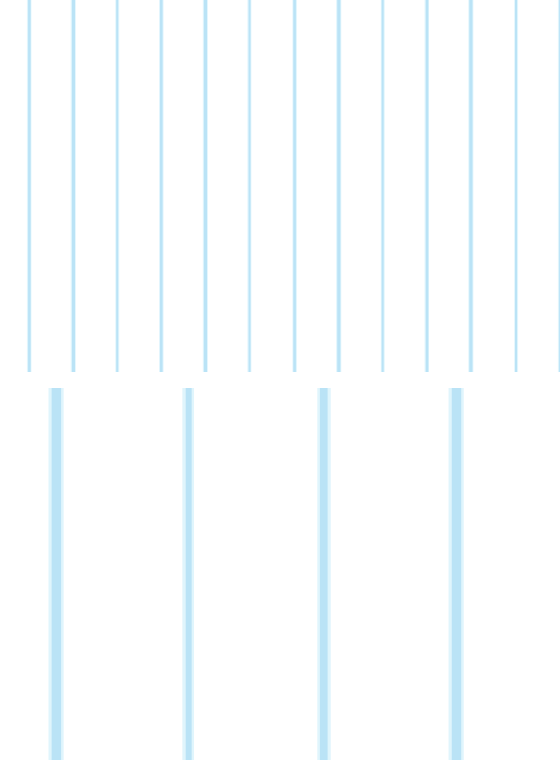
Top: the whole. Bottom: its middle third, enlarged.
Reproduce this pattern procedurally as a Shadertoy shader.

```glsl
// Lengths are fractions of the canvas width
const int   LINE_COUNT   = 13;
const float FIRST_LINE   = 0.0521;
const float PITCH        = 0.07865;
const float GAP_EXTRA    = 0.0022;   // added to every fifth gap
const float CORE_HALF    = 0.0023;
const float FRINGE_HALF  = 0.0040;
const float WIDTH_SWING  = 0.0006;
const float CORE_SHIFT   = 0.0010;
const float TAU          = 6.2831853;
const vec3  PAPER        = vec3(1.0);
const vec3  CORE_BLUE    = vec3(0.73, 0.89, 0.965);
const vec3  FRINGE_BLUE  = vec3(0.88, 0.96, 0.99);

float hash(float n) {
    return fract(sin(n * 127.1 + 3.7) * 43758.5453);
}

// Antialiased coverage of a vertical band
float band(float offset, float halfWidth, float pixel) {
    return clamp((halfWidth - abs(offset)) / pixel + 0.5, 0.0, 1.0);
}

// Line centre: even pitch with a wider gap after each group of five
float lineCentre(float index) {
    float wideGaps = max(0.0, floor((index - 1.0) / 5.0));
    return FIRST_LINE + PITCH * index + GAP_EXTRA * wideGaps;
}

void mainImage(out vec4 fragColor, in vec2 fragCoord) {
    float pixel = 1.0 / iResolution.x;
    float x = fragCoord.x * pixel;
    float core = 0.0;
    float fringe = 0.0;

    for (int i = 0; i < LINE_COUNT; i++) {
        float index = float(i);
        float offset = x - lineCentre(index);

        // Weight cycles through medium, heavy and light
        float swing = WIDTH_SWING * sin(TAU * index / 3.0);
        float shift = CORE_SHIFT * (hash(index) - 0.5);

        fringe = max(fringe, band(offset, FRINGE_HALF + swing, pixel));
        core = max(core, band(offset - shift, CORE_HALF + swing, pixel));
    }

    vec3 colour = mix(PAPER, FRINGE_BLUE, fringe);
    colour = mix(colour, CORE_BLUE, core);
    fragColor = vec4(colour, 1.0);
}
```
